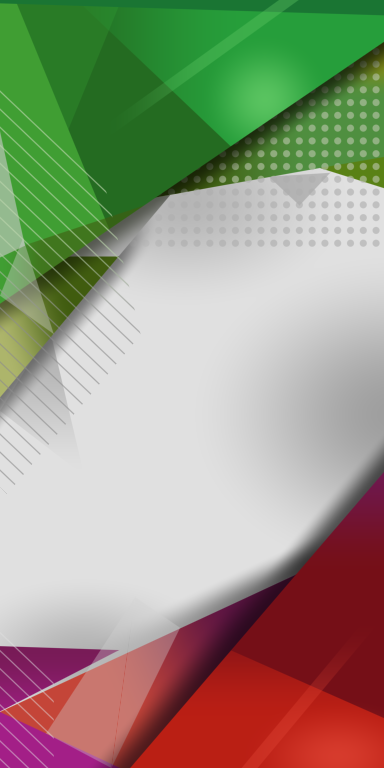
Reproduce this background procedurally as a Shadertoy shader.

```glsl
const vec3 PAPER = vec3(0.88);
const vec3 SHADE = vec3(0.62);
const vec3 GREEN_DARK = vec3(0.14, 0.42, 0.13);
const vec3 GREEN_MID = vec3(0.15, 0.62, 0.23);
const vec3 GREEN_LEFT = vec3(0.25, 0.62, 0.20);
const vec3 GREEN_GLOW = vec3(0.37, 0.78, 0.39);
const vec3 OLIVE = vec3(0.5, 0.54, 0.1);
const vec3 OLIVE_PALE = vec3(0.68, 0.71, 0.42);
const vec3 OLIVE_DARK = vec3(0.25, 0.36, 0.06);
const vec3 RED_DARK = vec3(0.46, 0.06, 0.09);
const vec3 RED_BRIGHT = vec3(0.73, 0.12, 0.08);
const vec3 RED_GLOW = vec3(0.86, 0.25, 0.19);
const vec3 CORAL = vec3(0.77, 0.27, 0.22);
const vec3 PLUM = vec3(0.36, 0.08, 0.26);
const vec3 MAGENTA = vec3(0.64, 0.12, 0.53);
const float DOT_STEP = 0.0333;
const float DOT_RADIUS = 0.0092;
const float HATCH_STEP = 0.047;
const float HATCH_WIDTH = 0.0016;

// Signed distance to a line, positive on the left of a to b
float side(vec2 p, vec2 a, vec2 b) {
    vec2 d = normalize(b - a);
    return dot(p - a, vec2(-d.y, d.x));
}

float fill(float d) {
    float e = 0.75 / iResolution.x;
    return smoothstep(-e, e, d);
}

// Triangle coverage for either winding
float tri(vec2 p, vec2 a, vec2 b, vec2 c) {
    float s = sign(side(c, a, b));
    return fill(min(s * side(p, a, b), min(s * side(p, b, c), s * side(p, c, a))));
}

float glow(vec2 p, vec2 centre, vec2 radius) {
    return 1.0 - smoothstep(0.0, 1.0, length((p - centre) / radius));
}

// Shadow falling off outside an edge
float shadow(float d, float width) {
    return 1.0 - smoothstep(0.0, width, -d);
}

vec3 paper(vec2 p) {
    vec3 col = mix(PAPER, SHADE, glow(p, vec2(1.03, 0.92), vec2(0.56, 0.44)));
    col = mix(col, SHADE, 0.65 * glow(p, vec2(0.48, 1.48), vec2(0.46, 0.3)));
    col = mix(col, SHADE, 0.7 * glow(p, vec2(0.22, 0.29), vec2(0.38, 0.22)));
    float shard = tri(p, vec2(0.13, 1.14), vec2(0.22, 0.76), vec2(0, 0.93));
    col = mix(col, vec3(0.66), 0.8 * shard * smoothstep(0.75, 1.1, p.y));
    return mix(col, SHADE, 0.6 * tri(p, vec2(0.7, 1.54), vec2(0.86, 1.55), vec2(0.78, 1.465)));
}

vec3 upperLayers(vec3 col, vec2 p) {
    float edge = side(p, vec2(0, 1.209), vec2(1, 1.891));

    // Olive strip on the left
    float strip = side(p, vec2(0, 0.965), vec2(0.37, 1.405));
    col = mix(col, vec3(0.36), 0.8 * shadow(strip, 0.06) * (1.0 - smoothstep(0.3, 0.42, p.x)));
    vec3 olive = mix(OLIVE_PALE, OLIVE_DARK, smoothstep(0.0, 0.22, p.x + 0.3 * (p.y - 1.1)));
    col = mix(col, mix(olive, vec3(0.66), fill(p.y - 1.332)), fill(strip));

    // Olive band on the right
    vec2 peak = vec2(0.833, 1.5625);
    float inBand = fill(max(side(p, vec2(0.4, 1.485), peak), side(p, peak, vec2(1, 1.51))));
    vec3 band = mix(OLIVE_DARK, vec3(0.31, 0.56, 0.25), smoothstep(0.48, 0.82, p.x));
    band = mix(band, OLIVE, smoothstep(0.82, 1.0, p.x) * smoothstep(1.74, 1.84, p.y));
    band = mix(band, OLIVE_DARK * 1.4, tri(p, peak, vec2(1.05, 1.6), vec2(1.05, 1.48)));
    col = mix(col, band, inBand);

    // Dot grid
    vec2 cell = mod(p - vec2(0.33, 1.35), DOT_STEP) - 0.5 * DOT_STEP;
    float dots = fill(DOT_RADIUS - length(cell)) * step(1.35, p.y) * smoothstep(0.28, 0.48, p.x);
    col = mix(col, mix(vec3(0.68), vec3(0.72, 0.77, 0.66), inBand), 0.63 * dots);
    col = mix(col, OLIVE_DARK * 0.2, 0.75 * shadow(edge, 0.07) * max(inBand, 0.7 * fill(strip)));

    // Green sheet with facets
    float left = fill(side(p, vec2(0.29, 1.39), vec2(0.04, 2)));
    float right = fill(-side(p, vec2(0.605, 1.615), vec2(0.2, 2)));
    vec3 green = GREEN_DARK * (1.0 + 0.15 * fill(side(p, vec2(0.05, 1.35), vec2(0.275, 1.9))));
    green = mix(green, GREEN_MID, right * smoothstep(0.1, 0.65, p.x));
    green = mix(green, GREEN_LEFT, left);
    green = mix(green, vec3(0.1, 0.46, 0.2), fill(side(p, vec2(0.2, 1.985), vec2(1, 1.96))));
    green = mix(green, GREEN_GLOW, 0.9 * right * glow(p, vec2(0.69, 1.74), vec2(0.17)));
    float streak = abs(side(p, vec2(0.28, 1.66), vec2(0.78, 2.02)));
    green = mix(green, GREEN_GLOW, 0.38 * fill(0.015 - streak) * smoothstep(0.27, 0.55, p.x));
    float fold = tri(p, vec2(0, 1.34), vec2(0.39, 1.47), vec2(0, 1.2));
    green = mix(green, OLIVE_DARK, 0.6 * fold * smoothstep(0.0, 0.12, p.x));
    col = mix(col, green, fill(edge));

    // Translucent shards over the left border
    col = mix(col, vec3(0.8), 0.6 * tri(p, vec2(-0.02, 1.75), vec2(0.065, 1.36), vec2(-0.02, 1.32)));
    return mix(col, vec3(0.82), 0.4 * tri(p, vec2(0.06, 1.38), vec2(0.14, 1.13), vec2(0, 1.23)));
}

vec3 lowerLayers(vec3 col, vec2 p) {
    float edge = side(p, vec2(1, 0.771), vec2(0.339, 0));
    float sheet = -side(p, vec2(0, 0.146), vec2(0.781, 0.508));
    col = mix(col, vec3(0.24), 0.8 * shadow(sheet, 0.075) * smoothstep(0.1, 0.85, p.x));
    col = mix(col, vec3(0.1), 0.7 * shadow(edge, 0.07) * smoothstep(0.42, 0.55, p.y));

    // Magenta corner and coral sheet
    vec3 corner = mix(MAGENTA, PLUM * 1.3, smoothstep(0.08, 0.32, p.y));
    col = mix(col, corner, tri(p, vec2(-0.02, 0.318), vec2(0.31, 0.307), vec2(-0.02, 0.137)));
    vec3 coral = mix(CORAL, PLUM, smoothstep(0.28, 0.72, p.x + 0.45 * (p.y - 0.2)));
    coral = mix(MAGENTA, coral, fill(side(p, vec2(0, 0.146), vec2(0.3125, 0))));
    col = mix(col, coral, fill(sheet));

    // Translucent shard
    vec2 apex = vec2(0.352, 0.445), foot = vec2(0.29, 0);
    float shard = max(tri(p, apex, vec2(0.469, 0.365), foot), tri(p, apex, foot, vec2(0.12, 0.09)));
    col = mix(col, vec3(0.82), 0.36 * shard);
    col = mix(col, PLUM * 0.2, 0.65 * shadow(edge, 0.09) * fill(sheet));

    // Red sheet
    vec3 red = mix(RED_DARK, PLUM * 1.2, smoothstep(0.5, 0.8, p.y));
    float facet = fill(-side(p, vec2(0.6, 0.307), vec2(1, 0.13)));
    red = mix(red, RED_BRIGHT, facet * (1.0 - smoothstep(0.12, 0.45, p.y)));
    red = mix(red, RED_GLOW, 0.85 * glow(p, vec2(0.88, 0.03), vec2(0.25, 0.15)));
    float streak = abs(side(p, vec2(0.65, 0), vec2(0.95, 0.36)));
    red = mix(red, RED_GLOW, 0.45 * fill(0.016 - streak) * (1.0 - smoothstep(0.1, 0.38, p.y)));
    return mix(col, red, fill(edge));
}

void mainImage(out vec4 fragColor, in vec2 fragCoord) {
    vec2 p = fragCoord / iResolution.xy * vec2(1, 2);
    vec3 col = lowerLayers(upperLayers(paper(p), p), p);

    // Hatched lines on the left
    float c = p.y + 0.95 * p.x;
    float hatch = fill(HATCH_WIDTH - abs(mod(c, HATCH_STEP) - 0.5 * HATCH_STEP) / 1.38);
    float reach = min(0.27 + 0.24 * (1.53 - p.y), 0.36 - 0.84 * (1.12 - p.y));
    float upper = step(0.73, c) * step(c, 1.79) * fill(reach - p.x);
    float lower = step(c, 0.39) * fill(0.14 - p.x);
    vec3 ink = mix(vec3(0.55), vec3(0.74, 0.84, 0.68), smoothstep(1.15, 1.4, p.y));
    col = mix(col, ink, 0.65 * hatch * upper);
    col = mix(col, PAPER, 0.5 * hatch * lower);
    fragColor = vec4(col, 1);
}
```
